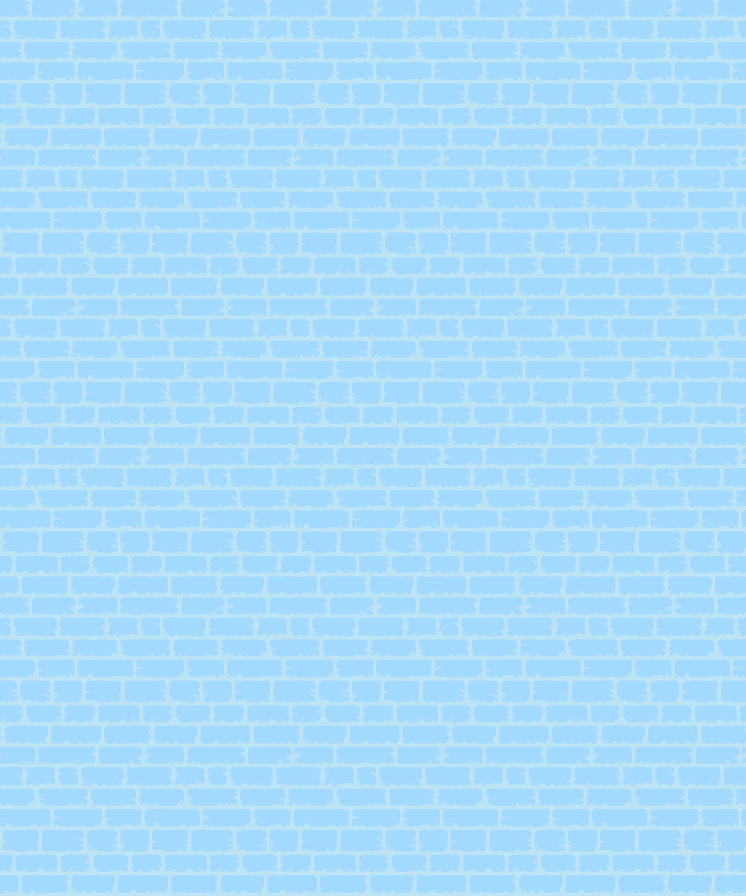
Reproduce this pattern procedurally as a Shadertoy shader.

```glsl
// Pale blue brick wall with rounded, chipped bricks in staggered repeating tiles.

const float TILE = 192.0;             // tile side, in wall units
const vec2 TILE_COUNT = vec2(5.0, 6.0);
const float TILE_STAGGER = 86.0;      // sideways slip of every second tile row
const float HALF_GAP = 2.0;
const float CORNER_RADIUS = 5.0;
const vec3 BRICK_COLOR = vec3(0.635, 0.85, 1.0);
const vec3 MORTAR_COLOR = vec3(0.74, 0.89, 0.96);

// Lower edge of each course, measured downwards
const float COURSE_END[7] = float[7](26.0, 54.0, 80.0, 107.0, 139.0, 165.0, 192.0);

// Upright joints of each course; three-brick courses close on their first joint
const vec4 JOINTS[7] = vec4[7](
    vec4(25, 103, 163, 217),
    vec4(9, 51, 80, 139),
    vec4(25, 93, 155, 217),
    vec4(45, 111, 162, 237),
    vec4(30, 88, 131, 172),
    vec4(54, 96, 145, 188),
    vec4(4, 68, 128, 196));

float hash(vec2 p) {
    vec3 q = fract(p.xyx * vec3(0.1031, 0.1030, 0.0973));
    q += dot(q, q.yzx + 33.33);
    return fract((q.x + q.y) * q.z);
}

// Value noise that wraps after the given number of cells per tile
float tileNoise(vec2 p, float cells) {
    p *= cells / TILE;
    vec2 cell = floor(p), f = fract(p);
    f = f * f * (3.0 - 2.0 * f);
    vec2 a = mod(cell, cells), b = mod(cell + 1.0, cells);
    return mix(mix(hash(a), hash(vec2(b.x, a.y)), f.x),
               mix(hash(vec2(a.x, b.y)), hash(b), f.x), f.y);
}

float roundedBox(vec2 p, vec2 halfSize, float radius) {
    vec2 q = abs(p) - halfSize + radius;
    return length(max(q, 0.0)) + min(max(q.x, q.y), 0.0) - radius;
}

float taperedCrack(vec2 p, vec2 start, vec2 run, float width) {
    vec2 q = p - start;
    float t = clamp(dot(q, run) / dot(run, run), 0.0, 1.0);
    return length(q - run * t) - width * (1.0 - t);
}

// Distance to the nearest of a few cracks running in from a brick's ends
float cracks(vec2 p, vec2 halfSize, vec2 brickId) {
    float d = 1e3;
    for (int i = 0; i < 4; i++) {
        vec2 seed = brickId + float(i) * vec2(17.0, 41.0);
        float side = hash(seed) < 0.5 ? -1.0 : 1.0;
        float inset = 14.0 * pow(hash(seed + 3.0), 2.0);
        vec2 start = vec2(side * (halfSize.x - inset), halfSize.y);
        if (inset < 3.0) start.y *= mix(-0.3, 0.8, hash(seed + 5.0));
        float angle = mix(-0.2, 1.1, hash(seed + 7.0));
        float reach = mix(2.0, 10.0, hash(seed + 11.0));
        vec2 run = reach * vec2(-side * cos(angle), -sin(angle));
        d = min(d, taperedCrack(p, start, run, 1.7));
    }
    return d;
}

// Signed distance to the worn bricks, negative inside; y runs downwards
float wall(vec2 p) {
    p.y += HALF_GAP;
    p.x -= TILE_STAGGER * mod(floor(p.y / TILE), 2.0);
    p.y = mod(p.y, TILE);

    // Find the course
    int course = 0;
    for (int i = 0; i < 6; i++) if (p.y >= COURSE_END[i]) course = i + 1;
    float top = course > 0 ? COURSE_END[course - 1] : 0.0;
    float bottom = COURSE_END[course];

    // Find the brick between two joints
    vec4 joints = JOINTS[course];
    p.x = mod(p.x - joints.x, TILE) + joints.x;
    float left = joints.x, right = joints.x + TILE;
    for (int i = 1; i < 4; i++) {
        if (joints[i] <= p.x) left = max(left, joints[i]);
        else right = min(right, joints[i]);
    }

    vec2 halfSize = 0.5 * vec2(right - left, bottom - top) - HALF_GAP;
    vec2 q = p - 0.5 * vec2(left + right, top + bottom);
    float d = roundedBox(q, halfSize, CORNER_RADIUS);

    // Ragged edges, strongest along the underside
    float lowness = smoothstep(-0.3, 0.8, q.y / halfSize.y);
    float patchiness = mix(0.4, 1.0, tileNoise(p, 8.0));
    float chips = smoothstep(0.5, 0.95, tileNoise(p, 48.0));
    d += chips * patchiness * mix(1.0, 6.0, lowness);
    return max(d, -cracks(q, halfSize, vec2(left, float(course))));
}

void mainImage(out vec4 fragColor, in vec2 fragCoord) {
    vec2 uv = fragCoord / iResolution.xy;
    vec2 p = vec2(uv.x, 1.0 - uv.y) * TILE_COUNT * TILE;
    p.x -= TILE * 5.0 / 3.0;          // align the tile origin
    float softness = 0.6 * TILE * TILE_COUNT.y / iResolution.y;
    float mortar = smoothstep(-softness, softness, wall(p));
    fragColor = vec4(mix(BRICK_COLOR, MORTAR_COLOR, mortar), 1.0);
}
```
